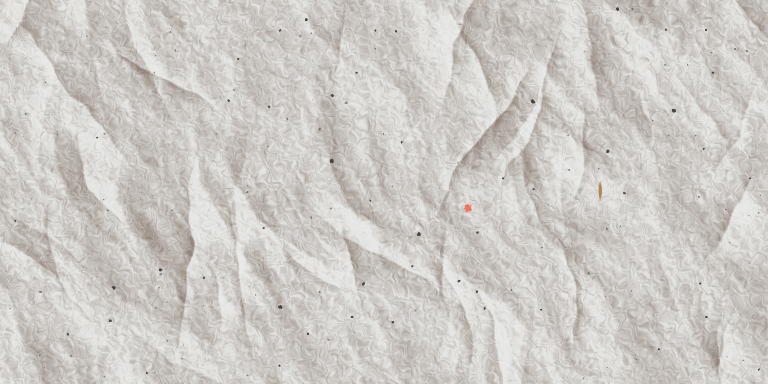
A WebGL 1 fragment shader for this texture:

```glsl
precision highp float;
// Crumpled recycled paper: ridged noise gives the broad facets, a loop of
// bent, tapering creases adds sharp folds, and embossed fine noise makes the
// fibre grain. Dark specks and two coloured fibres are scattered on top.
uniform vec2 u_resolution;

#define BASE_TONE 0.67
#define FACET_GAIN 0.060
#define CREASE_LIGHT 0.46
#define CREASE_DARK 0.74
#define CREASE_WIDTH 0.050
#define MOTTLE_GAIN 0.30
#define GRAIN_GAIN 0.30
#define GRAIN_SCALE 52.0
#define SHADOW_COLOR vec3(0.65, 0.61, 0.58)
#define LIGHT_COLOR vec3(0.89, 0.89, 0.88)
#define SPECK_COLOR vec3(0.20, 0.19, 0.19)
#define LIGHT_DIR vec2(0.83, 0.56)

vec2 hash2(vec2 c) {
  c = vec2(dot(c, vec2(127.1, 311.7)), dot(c, vec2(269.5, 183.3)));
  return fract(sin(c) * 43758.5453);
}

// Gradient noise, roughly -0.7 to 0.7
float noise(vec2 p) {
  vec2 i = floor(p), f = p - i;
  vec2 u = f * f * f * (f * (f * 6.0 - 15.0) + 10.0);
  vec4 g;
  g.x = dot(hash2(i) * 2.0 - 1.0, f);
  g.y = dot(hash2(i + vec2(1.0, 0.0)) * 2.0 - 1.0, f - vec2(1.0, 0.0));
  g.z = dot(hash2(i + vec2(0.0, 1.0)) * 2.0 - 1.0, f - vec2(0.0, 1.0));
  g.w = dot(hash2(i + 1.0) * 2.0 - 1.0, f - 1.0);
  return mix(mix(g.x, g.y, u.x), mix(g.z, g.w, u.x), u.y);
}

// Height of the broad folds, stretched along the steep falling diagonal
float foldHeight(vec2 p) {
  vec2 q = vec2(dot(p, vec2(0.87, 0.5)) * 3.6, dot(p, vec2(0.5, -0.87)) * 1.9);
  float height = 0.0, amp = 1.0;
  for (int i = 0; i < 4; i++) {
    height += amp * abs(noise(q + 4.7));
    q = mat2(0.77, 0.64, -0.64, 0.77) * q * 1.9 + 7.3;
    amp *= 0.43;
  }
  return height;
}

// Sum of light and shadow beside scattered folds
float creaseShade(vec2 p, float aspect) {
  float shade = 0.0;
  for (int i = 0; i < 42; i++) {
    float id = float(i);
    vec2 center = hash2(vec2(id, 3.1)) * vec2(aspect, 1.0);
    vec2 r = hash2(vec2(id, 9.7)), k = hash2(vec2(id, 21.3));
    float angle = r.x < 0.7 ? mix(-1.5, -0.4, r.x / 0.7)
                            : mix(1.0, 1.5, (r.x - 0.7) / 0.3);
    vec2 along = vec2(cos(angle), sin(angle));
    vec2 across = vec2(-along.y, along.x);
    across *= sign(across.x);
    vec2 v = p - center;
    float s = dot(v, along) / mix(0.10, 0.32, r.y);
    float d = dot(v, across) + (k.x - 0.5) * 0.07 * s * s;
    float taper = max(0.0, 1.0 - s * s);
    float width = CREASE_WIDTH * mix(0.35, 1.3, k.y) * taper + 0.004;
    float facing = fract(k.x * 7.0) < 0.6 ? 1.0 : -1.0;
    float lit = smoothstep(-0.004, 0.004, d * facing);
    float fall = abs(d) / width;
    shade += taper * mix(0.4, 1.0, fract(k.y * 5.0))
           * mix(-CREASE_DARK * exp(-fall * 1.7), CREASE_LIGHT * exp(-fall), lit);
  }
  return shade;
}

// Embossed fibre grain: turned, warped octaves hide the lattice
float grain(vec2 p) {
  vec2 q = p * GRAIN_SCALE + 1.3 * vec2(noise(p * 37.0), noise(p * 37.0 + 50.0));
  vec2 e = LIGHT_DIR * 0.4;
  float sum = 0.0, amp = 0.75;
  for (int i = 0; i < 3; i++) {
    sum += amp * (noise(q - e) - noise(q + e));
    q = mat2(0.8, 0.6, -0.6, 0.8) * q * 1.67 + 13.7;
    e = mat2(0.8, 0.6, -0.6, 0.8) * e;
    amp = 1.0;
  }
  return sum;
}

// Coverage of one speck per chosen grid cell
float specks(vec2 p, float density, float chance, float radius, float px) {
  vec2 cell = floor(p * density);
  vec2 center = (cell + 0.15 + 0.7 * hash2(cell + 5.3)) / density;
  vec2 r = hash2(cell + 41.7);
  float size = radius * mix(0.45, 1.0, r.y * r.y * r.y);
  float d = length(p - center) + 0.003 * noise(p * 170.0);
  return step(r.x, chance) * (1.0 - smoothstep(size - px * 0.6, size + px * 0.6, d));
}

void main() {
  float px = 1.0 / u_resolution.y;
  float aspect = u_resolution.x * px;
  vec2 p = gl_FragCoord.xy * px;

  // Wobble the sheet so that no fold is straight
  vec2 wobble = vec2(noise(p * 3.1 + 2.0), noise(p * 3.1 + 19.0)) * 0.08
              + vec2(noise(p * 15.0), noise(p * 15.0 + 31.0)) * 0.016;
  vec2 q = p + wobble;

  // Facets, creases, mottling and grain
  vec2 e = LIGHT_DIR * 0.005;
  float slope = (foldHeight(q - e) - foldHeight(q + e)) / 0.01;
  float tone = BASE_TONE + FACET_GAIN * slope + creaseShade(q, aspect);
  tone += MOTTLE_GAIN * (noise(q * 4.3 + 3.0) + 0.6 * noise(q * 11.0) + 0.4 * noise(p * 27.0));
  tone += GRAIN_GAIN * grain(p);
  // Paper white saturates softly
  tone = min(tone, 0.85 + 0.27 * (1.0 - exp(-max(tone - 0.85, 0.0) / 0.27)));
  vec3 color = mix(SHADOW_COLOR, LIGHT_COLOR, max(tone, -0.3));

  // Dark specks, then a red flake and a brown fibre
  float dots = specks(p, 9.0, 0.34, 0.0055, px);
  dots = max(dots, 0.6 * specks(p + 3.7, 24.0, 0.09, 0.0032, px));
  color = mix(color, SPECK_COLOR, dots * 0.85);
  float flake = length(p - vec2(1.219, 0.458)) + 0.008 * noise(p * 120.0);
  color = mix(color, vec3(0.95, 0.45, 0.36), 1.0 - smoothstep(0.008, 0.008 + 1.5 * px, flake));
  float fibre = length((p - vec2(1.563, 0.503)) * vec2(1.0, 0.2));
  color = mix(color, vec3(0.66, 0.47, 0.25), 0.85 - 0.85 * smoothstep(0.003, 0.003 + px, fibre));
  gl_FragColor = vec4(color, 1.0);
}
```
